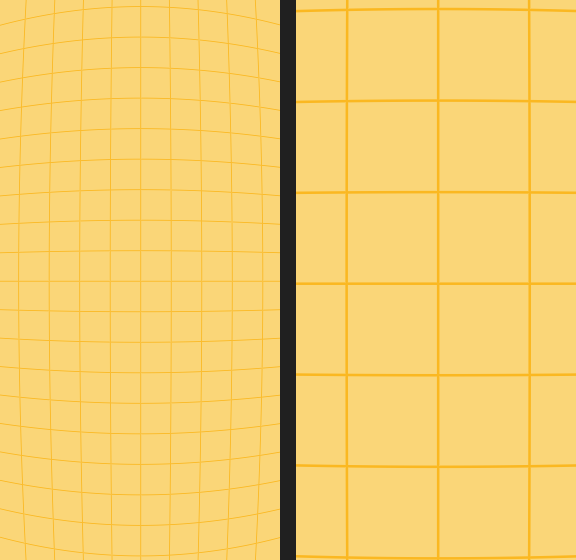
Left, the full canvas; right, a detail of the centre.
Write a Shadertoy shader that draws this pattern.

```glsl
// Thin amber grid bulging gently outward on a pale yellow ground.

const vec3 GROUND_COLOR = vec3(0.98, 0.84, 0.47);
const vec3 LINE_COLOR = vec3(0.98, 0.72, 0.13);

// All lengths are in canvas widths.
const vec2 GRID_CENTER = vec2(0.5026, 0.9956);
const float CELL_SIZE = 0.109;
const float LINE_WIDTH = 0.00305;
const vec2 BULGE = vec2(0.061, 0.27);

// Spacing of each line family narrows with distance along the lines.
vec2 bulgedSpacing(vec2 p, float cellSize, vec2 bulge) {
    return cellSize * (1.0 - bulge * p.yx * p.yx);
}

// Distance from each axis coordinate to its nearest grid line.
vec2 lineDistance(vec2 p, vec2 spacing) {
    vec2 cell = p / spacing;
    return abs(cell - round(cell)) * spacing;
}

// Share of a pixel-wide box covered by a line of the given width.
vec2 lineCoverage(vec2 dist, float width, float pixel) {
    vec2 overlap = 0.5 * (width + pixel) - dist;
    return clamp(overlap, 0.0, min(width, pixel)) / pixel;
}

void mainImage(out vec4 fragColor, in vec2 fragCoord) {
    float pixel = 1.0 / iResolution.x;
    vec2 p = fragCoord * pixel - GRID_CENTER;

    vec2 spacing = bulgedSpacing(p, CELL_SIZE, BULGE);
    vec2 coverage = lineCoverage(lineDistance(p, spacing), LINE_WIDTH, pixel);

    // Crossings keep the plain line colour.
    float ink = max(coverage.x, coverage.y);
    fragColor = vec4(mix(GROUND_COLOR, LINE_COLOR, ink), 1.0);
}
```
